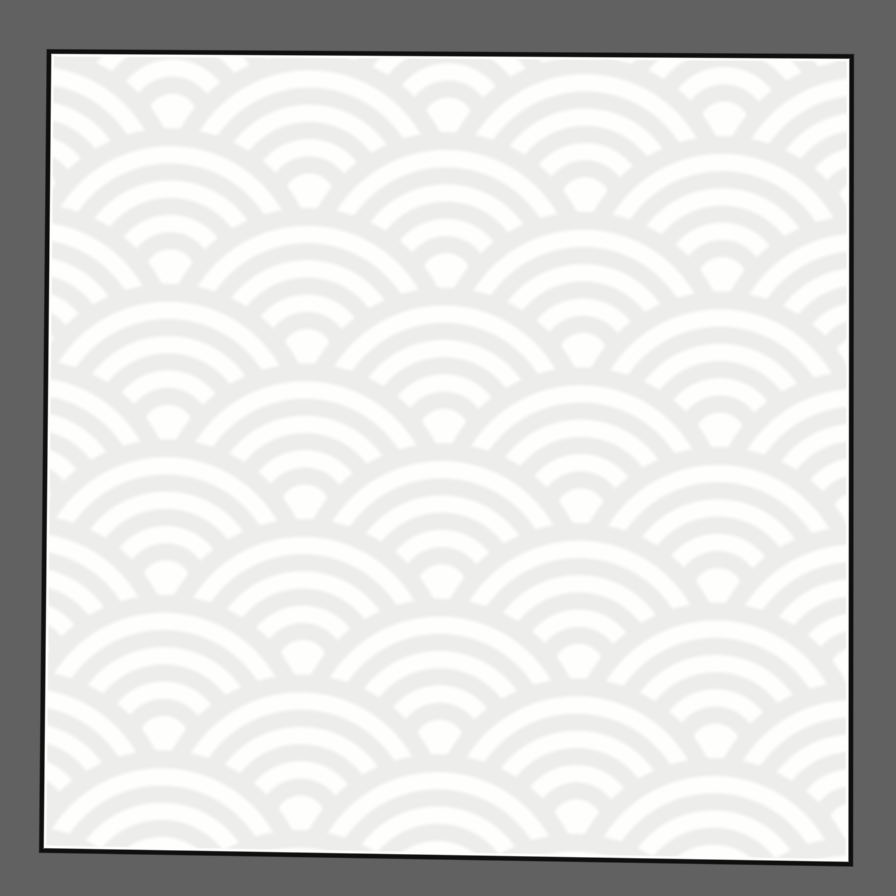
A three.js fragment shader for this pattern:

```glsl
#define FAN_PITCH 0.308
#define ROW_PITCH 0.0868
#define FAN_RADIUS 0.164
#define RING_PITCH 0.0384
#define SOFTNESS 0.0036
#define TILT 0.014
#define BORDER_WIDTH 0.0052
#define BACKDROP vec3(0.38)
#define INK vec3(0.06)
#define PAPER vec3(0.998, 0.998, 0.994)
#define SHADE vec3(0.929, 0.929, 0.925)

varying vec2 vUv;

// Coverage of a shape from its signed distance, negative inside
float coverage(float dist, float blur) {
  return 1.0 - smoothstep(-blur, blur, dist);
}

// Signed distance to an edge line, positive on its right-hand side
float edgeDistance(vec2 p, vec2 a, vec2 b) {
  vec2 along = normalize(b - a);
  return dot(p - a, vec2(along.y, -along.x));
}

// Slightly skewed sheet, corners counter-clockwise
float sheetDistance(vec2 p) {
  vec2 bottomLeft = vec2(0.0462, 0.0508);
  vec2 bottomRight = vec2(0.9495, 0.0355);
  vec2 topRight = vec2(0.9505, 0.937);
  vec2 topLeft = vec2(0.0547, 0.9425);
  float horizontal = max(edgeDistance(p, bottomLeft, bottomRight),
                         edgeDistance(p, topRight, topLeft));
  float vertical = max(edgeDistance(p, bottomRight, topRight),
                       edgeDistance(p, topLeft, bottomLeft));
  return max(horizontal, vertical);
}

// Three light rings around a filled centre
float fanRings(float radius) {
  float r = radius / RING_PITCH;
  float ring = clamp(floor(r), 0.0, 3.0) + 0.5;
  float offCentre = abs(max(r, 0.5) - ring);
  return coverage(offCentre - 0.25, SOFTNESS / RING_PITCH);
}

// Overlapping staggered fans, painted from the back row to the front row
float waves(vec2 p) {
  float baseRow = floor(p.y / ROW_PITCH);
  float light = 0.0;
  for (int i = 0; i < 4; i++) {
    float row = baseRow + 1.0 - float(i);
    float column = p.x / FAN_PITCH + 0.5 * mod(row, 2.0);
    float x = (fract(column + 0.5) - 0.5) * FAN_PITCH;
    float radius = length(vec2(x, p.y - row * ROW_PITCH));
    light = mix(light, fanRings(radius), coverage(radius - FAN_RADIUS, SOFTNESS));
  }
  return light;
}

void main() {
  // Tilted pattern space, centred on one fan
  vec2 d = vUv - vec2(0.4955, 0.515);
  float c = cos(TILT);
  float s = sin(TILT);
  vec2 p = vec2(c * d.x - s * d.y, s * d.x + c * d.y);
  vec3 pattern = mix(SHADE, PAPER, waves(p));

  // Sheet with a thin pale margin and an ink outline
  float sheet = sheetDistance(vUv);
  pattern = mix(pattern, PAPER, coverage(-sheet - 0.0055, 0.0012));
  vec3 color = mix(BACKDROP, pattern, coverage(sheet, 0.001));
  color = mix(color, INK, coverage(abs(sheet) - 0.5 * BORDER_WIDTH, 0.0011));
  gl_FragColor = vec4(color, 1.0);
}
```
